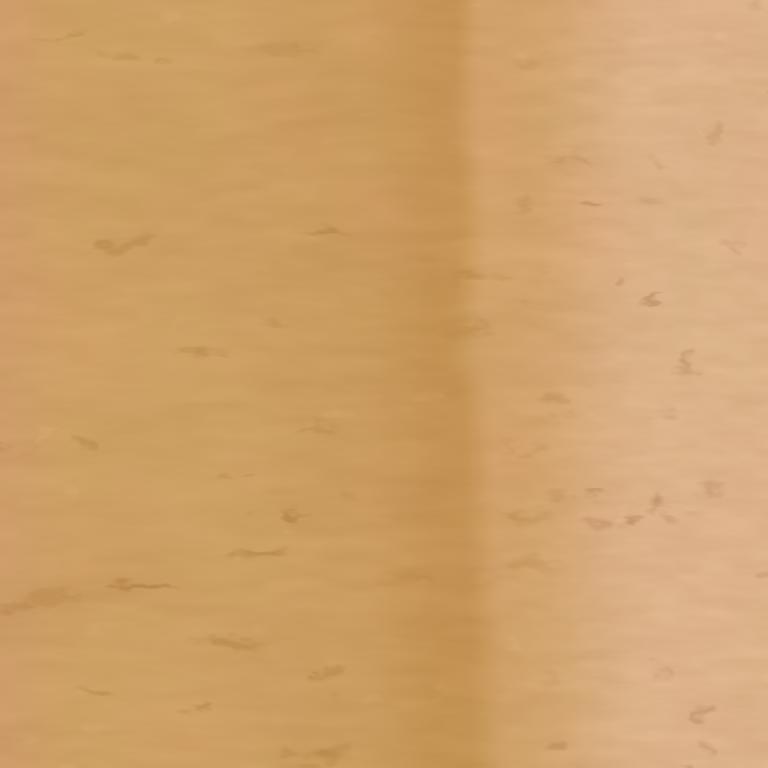
Write a three.js fragment shader that draws this texture.

```glsl
varying vec2 vUv;

float hash(vec2 p) {
  vec3 q = fract(vec3(p.xyx) * 0.1031);
  q += dot(q, q.yzx + 33.33);
  return fract((q.x + q.y) * q.z);
}

float noise(vec2 p) {
  vec2 i = floor(p);
  vec2 f = fract(p);
  f = f * f * f * (f * (f * 6.0 - 15.0) + 10.0);
  float low = mix(hash(i), hash(i + vec2(1.0, 0.0)), f.x);
  float high = mix(hash(i + vec2(0.0, 1.0)), hash(i + vec2(1.0, 1.0)), f.x);
  return mix(low, high, f.y);
}

// Layered noise centred on zero
float fbm(vec2 p) {
  float sum = 0.0;
  float gain = 0.5;
  for (int k = 0; k < 4; k++) {
    sum += gain * (noise(p) - 0.5);
    p = mat2(1.6, 0.25, -0.25, 1.9) * p + 17.3;
    gain *= 0.5;
  }
  return sum;
}

// Soft, ragged pores, one possible per cell of the grid
float flecks(vec2 uv, vec2 grid, vec2 radius, float chance, float seed) {
  vec2 ragged = vec2(fbm(uv * vec2(38.0, 60.0) + seed),
                     fbm(uv * vec2(32.0, 70.0) + seed + 40.0));
  vec2 p = uv + ragged * radius * 2.6;
  vec2 cell = floor(p * grid);
  float cover = 0.0;
  for (int y = -1; y <= 1; y++) {
    for (int x = -1; x <= 1; x++) {
      vec2 id = cell + vec2(float(x), float(y));
      vec2 key = id + seed + 50.0;
      vec2 centre = (id + vec2(hash(key), hash(key + 71.0))) / grid;
      vec2 size = radius * mix(vec2(0.5), vec2(1.25),
                               vec2(hash(key + 13.0), hash(key + 29.0)));
      vec2 d = p - centre;
      d.y -= d.x * (hash(key + 97.0) - 0.4) * 0.4;
      float strength = step(hash(key + 151.0), chance) * mix(0.35, 1.0, hash(key + 211.0));
      cover = max(cover, strength * smoothstep(1.2, 0.15, length(d / size)));
    }
  }
  return cover;
}

// Broad shading across the board, from amber to pale pink
vec3 boardColor(vec2 uv) {
  vec3 rosy = vec3(0.805, 0.610, 0.410);
  vec3 honey = vec3(0.802, 0.622, 0.390);
  vec3 amber = vec3(0.772, 0.578, 0.332);
  vec3 tan1 = vec3(0.820, 0.635, 0.420);
  vec3 pale = vec3(0.862, 0.698, 0.540);
  float x = uv.x + 0.025 * fbm(uv * vec2(5.0, 7.0));
  vec3 col = mix(rosy, honey, smoothstep(0.0, 0.10, x));
  col = mix(col, amber, 0.3 * smoothstep(0.25, 0.46, x) + 0.7 * smoothstep(0.46, 0.58, x));
  float edge = mix(0.637, 0.612, smoothstep(0.1, 0.7, uv.y));
  float blur = mix(0.030, 0.020, uv.y);
  col = mix(col, tan1, smoothstep(edge - blur, edge + blur, x));
  return mix(col, pale, smoothstep(0.66, 0.87, x));
}

void main() {
  vec2 uv = vUv;
  float right = smoothstep(0.60, 0.82, uv.x);
  vec3 col = boardColor(uv);

  // Broad clouds and drifting hue
  col += vec3(0.024, 0.026, 0.028) * fbm(uv * vec2(5.0, 9.0) + 3.0);
  col += vec3(0.018, -0.012, 0.016) * fbm(uv * vec2(8.0, 7.0) + 60.0);

  // Fine grain running across
  float bend = 0.02 * fbm(uv * vec2(6.0, 5.0) + 21.0);
  vec2 grain = vec2(uv.x, uv.y + bend);
  float streak = fbm(grain * vec2(13.0, 62.0) + 8.0);
  float mottle = fbm(grain * vec2(30.0, 75.0) + 90.0);
  col += vec3(0.034, 0.036, 0.036) * streak;
  col += vec3(0.030, 0.036, 0.042) * mottle * mix(0.5, 1.1, right);

  // Long pores on the left, short ones on the right
  float longPores = flecks(uv, vec2(7.0, 14.0), vec2(0.042, 0.011), 0.42, 5.0);
  float shortPores = flecks(uv, vec2(15.0, 18.0), vec2(0.018, 0.012), 0.42, 130.0);
  float glints = flecks(uv, vec2(9.0, 13.0), vec2(0.018, 0.010), 0.25, 310.0);
  float band = smoothstep(0.40, 0.48, uv.x) * smoothstep(0.64, 0.58, uv.x);
  col -= vec3(0.070, 0.078, 0.088) * longPores * (1.0 - right) * (1.0 - 0.75 * band);
  col -= vec3(0.088, 0.100, 0.098) * shortPores * right;
  col += vec3(0.022, 0.024, 0.026) * glints;

  gl_FragColor = vec4(col, 1.0);
}
```
